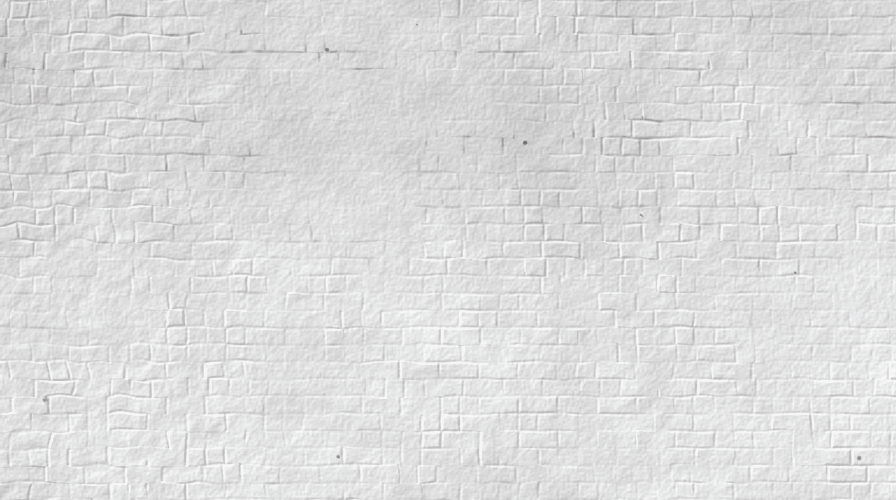
Write a Shadertoy shader that draws this texture.

```glsl
float hash(vec2 p) {
    vec3 q = fract(p.xyx * 0.1031);
    q += dot(q, q.yzx + 33.33);
    return fract((q.x + q.y) * q.z);
}

float noise(vec2 p) {
    vec2 i = floor(p), f = fract(p);
    f *= f * (3.0 - 2.0 * f);
    return mix(mix(hash(i), hash(i + vec2(1, 0)), f.x),
               mix(hash(i + vec2(0, 1)), hash(i + 1.0), f.x), f.y);
}

float fbm(vec2 p) {
    float sum = 0.0, amp = 0.5;
    for (int i = 0; i < 4; i++) {
        sum += amp * noise(p);
        p = p * 2.03 + 17.3;
        amp *= 0.5;
    }
    return sum / 0.9375;
}

// x: distance to the nearest joint, y: random value of the brick
vec2 brick(vec2 p) {
    float lumpy = smoothstep(0.8, 0.0, p.x);
    p += mix(0.005, 0.012, lumpy) * (vec2(noise(p * 21.0), noise(p * 25.0 + 40.0)) - 0.5);
    vec2 grid = p * vec2(12.8, 29.0);
    float row = floor(grid.y);
    grid.x += 0.5 * mod(row, 2.0) + 0.35 * hash(vec2(row, 7.0));
    vec2 cell = floor(grid), f = fract(grid), size = vec2(1.0 / 12.8, 1.0 / 29.0);
    // Some stretchers are split into two headers
    if (hash(cell + 50.0) > 0.68) {
        cell.x += 0.5 * step(0.5, f.x);
        f.x = fract(f.x * 2.0);
        size.x *= 0.5;
    }
    vec2 d = min(f, 1.0 - f) * size;
    // Paint fills stretches of both kinds of joint
    d.x += 0.004 * smoothstep(0.6, 0.8, noise(p * 19.0 + 70.0));
    d.y += 0.005 * smoothstep(0.45, 0.75, noise(p * 16.0 + 30.0));
    return vec2(min(d.x, d.y), hash(cell * 2.0 + 11.0));
}

// Thick paint over brickwork: joints fade in and out, the left side is lumpier
float height(vec2 p) {
    vec2 b = brick(p);
    float lumpy = smoothstep(0.8, 0.0, p.x);
    float bare = smoothstep(0.3, 0.6, fbm(p * 5.0 + 3.0));
    float smear = smoothstep(0.12, 0.45, length((p - vec2(0.72, 0.74)) * vec2(0.8, 1.2)));
    float relief = (0.3 + 0.5 * bare) * mix(0.25, 1.0, smear);
    relief *= 0.15 + 1.5 * noise(p * 33.0);
    float h = relief * smoothstep(0.0, 0.005, b.x) * (0.5 + 0.9 * b.y);
    h += (0.4 + 0.9 * lumpy) * noise(p * 50.0);
    // Grain of the brushed paint
    return h + 0.5 * noise(p * vec2(115.0, 100.0) + 8.0) + 0.4 * noise(p * 215.0);
}

void mainImage(out vec4 fragColor, in vec2 fragCoord) {
    vec2 p = fragCoord / iResolution.y;
    float aspect = iResolution.x / iResolution.y;

    // Broad lighting, brightest low and to the right
    float tone = mix(0.884, 0.832, smoothstep(0.25, 1.05, p.y));
    tone += 0.02 * smoothstep(0.55, 1.0, p.x / aspect) * smoothstep(0.95, 0.5, p.y);
    tone -= 0.015 * smoothstep(0.15, 0.0, p.x / aspect);

    // Grey stains and cloudy paint
    tone += 0.06 * (fbm(p * 3.5 + 9.0) - 0.5) + 0.07 * (fbm(p * 16.0) - 0.5);
    vec2 stain = (p - vec2(0.66, 0.71)) * vec2(5.0, 9.0);
    tone -= 0.035 * exp(-dot(stain, stain));
    stain = (p - vec2(1.08, 0.74)) * vec2(5.0, 7.0);
    tone -= 0.03 * exp(-dot(stain, stain));

    // Relief lit from the upper left
    vec2 toLight = 0.0024 * vec2(-0.72, 0.69);
    tone += 0.135 * clamp(height(p - toLight) - height(p + toLight), -1.0, 0.75);

    // Open joints, mostly high on the wall
    vec2 b = brick(p);
    float open = smoothstep(0.58, 0.85, noise(p * vec2(8.0, 29.0) + 5.0));
    open *= 0.25 + 0.75 * smoothstep(0.35, 0.85, p.y);
    tone -= 0.22 * open * smoothstep(0.004, 0.0008, b.x) * noise(p * 60.0);

    // Scattered dark pits
    vec2 cell = floor(p * 8.0);
    float pick = hash(cell + 91.0);
    vec2 centre = (cell + 0.2 + 0.6 * vec2(hash(cell + 3.0), hash(cell + 19.0))) / 8.0;
    float radius = mix(0.003, 0.008, hash(cell + 33.0));
    float pit = length(p - centre) + 0.004 * (noise(p * 150.0) - 0.5);
    tone -= 0.32 * step(0.91, pick) * smoothstep(radius, radius * 0.25, pit);

    // Shadows lean slightly warm, highlights slightly cool
    vec3 tint = mix(vec3(0.004, -0.001, -0.003), vec3(-0.002, 0.0, 0.003), smoothstep(0.72, 0.92, tone));
    fragColor = vec4(clamp(tone + tint, 0.0, 0.965), 1.0);
}
```
